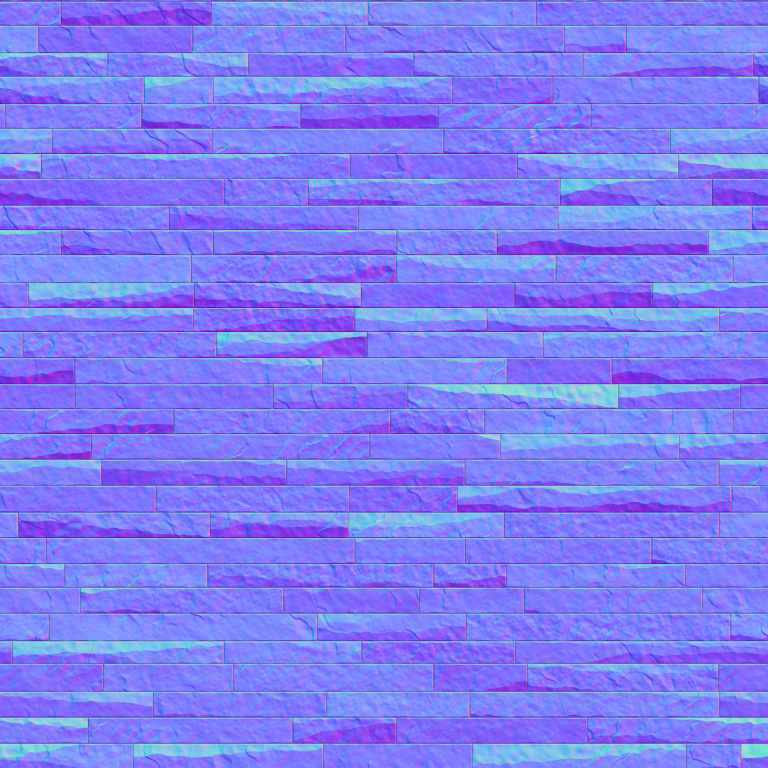
Reproduce this texture map procedurally as a Shadertoy shader.

```glsl
// Tangent-space normal map of a split-face ledgestone wall: thin staggered courses of rough stone.

const float ROWS = 30.0;           // courses over the canvas
const float ROW_JITTER = 0.16;     // course height variation, in courses
const float JOINT_JITTER = 0.66;   // stone length variation, in stones
const float BEVEL = 0.0012;        // width of the worn rim
const float BEVEL_SLOPE = 0.9;
const float GROOVE = 0.001;        // width of the shaded joint
const float GROOVE_SHADE = 0.76;
const float TILT = 0.17;           // steepest lean of a whole stone
const float TILT_BIAS = -0.025;
const float GRAIN_FREQ = 105.0;
const float GRAIN_SLOPE = 0.13;
const float LEDGE_FREQ = 23.0;     // fracture lines over the canvas
const float LEDGE_HEIGHT = 0.0016;
const float CREASE_HEIGHT = 0.0042;
const float EPS = 0.0007;          // step of the height derivative

struct Stone { vec2 lo; vec2 hi; vec2 id; };

float hash(vec2 p) {
    return fract(sin(dot(p, vec2(127.1, 311.7))) * 43758.5453);
}

float noise(vec2 p) {
    vec2 i = floor(p), f = fract(p);
    f = f * f * (3.0 - 2.0 * f);
    return mix(mix(hash(i), hash(i + vec2(1, 0)), f.x),
               mix(hash(i + vec2(0, 1)), hash(i + vec2(1, 1)), f.x), f.y);
}

float grain(vec2 p) {
    float sum = 0.0, freq = GRAIN_FREQ;
    for (int i = 0; i < 3; i++) {
        p = mat2(0.8, 0.6, -0.6, 0.8) * p;
        sum += noise(p * freq) * GRAIN_SLOPE / freq;
        freq *= 1.7;
    }
    return sum;
}

// Course and joint lines, both wrapping around the canvas
float courseEdge(float row) {
    return row + ROW_JITTER * (hash(vec2(mod(row, ROWS), 3.7)) - 0.5);
}

float jointEdge(float i, float row, float count) {
    return i + JOINT_JITTER * (hash(vec2(mod(i, count), row + 41.0)) - 0.5);
}

Stone findStone(vec2 p) {
    float v = p.y * ROWS, row = floor(v);
    row += step(courseEdge(row + 1.0), v) - step(v, courseEdge(row));
    float course = mod(row, ROWS);
    float count = 4.0 + step(0.7, hash(vec2(course, 8.3)));
    float shift = hash(vec2(course, 5.1));
    float u = (p.x + shift) * count, i = floor(u);
    i += step(jointEdge(i + 1.0, course, count), u) - step(u, jointEdge(i, course, count));
    vec2 lo = vec2(jointEdge(i, course, count) / count - shift, courseEdge(row) / ROWS);
    vec2 hi = vec2(jointEdge(i + 1.0, course, count) / count - shift, courseEdge(row + 1.0) / ROWS);
    return Stone(lo, hi, vec2(mod(i, count), course));
}

float rimDistance(vec2 p, Stone s) {
    vec2 d = min(p - s.lo, s.hi - p);
    return min(d.x, d.y);
}

// Depth of a chipped facet: a long wedge with a slightly ragged border
float facetDepth(float u, vec2 q, vec2 id, float seed) {
    float depth = mix(-0.75, 0.5, hash(id + seed));
    float slant = 1.5 * (hash(id + seed + 1.3) - 0.5) * (u - 0.5);
    float ragged = 0.4 * noise(q * vec2(15, 24) + seed) + 0.14 * noise(q * 110.0 + seed);
    return depth + slant + ragged - 0.27;
}

float stoneHeight(vec2 p, Stone s) {
    vec2 size = s.hi - s.lo, local = (p - s.lo) / size;
    vec2 q = p + s.id * vec2(0.37, 0.13);

    // Overall lean, mostly slight, then sloping facets along the top and bottom
    float lean = 2.0 * hash(s.id + 2.9) - 1.0;
    float h = -(TILT * lean * abs(lean) + TILT_BIAS) * p.y;
    float top = facetDepth(local.x, q, s.id, 11.0);
    float bottom = facetDepth(local.x, q, s.id, 23.0);
    h -= mix(0.25, 0.85, hash(s.id + 6.1)) * size.y * max(0.0, local.y - 1.0 + top);
    h -= mix(0.25, 0.65, hash(s.id + 7.7)) * size.y * max(0.0, bottom - local.y);

    // Gentle swells and fine grain, coarser on some stones
    float rough = hash(s.id + 9.4);
    h += 0.0026 * noise(q * vec2(24, 32) + 3.0);
    h += grain(p) * mix(0.7, 1.45, rough * rough);

    // Angular creases and short, jagged one-sided fractures in patches
    float skew = mix(-0.9, 0.7, hash(s.id + 13.6));
    float patchMask = smoothstep(0.45, 0.85, noise(q * vec2(17, 40) + 7.0));
    float crease = abs(noise(vec2(q.x + skew * q.y, q.y) * vec2(48, 36) + 5.0) - 0.5);
    h -= CREASE_HEIGHT * crease * mix(0.25, 1.0, patchMask);
    float jag = 0.8 * noise(q * vec2(30, 42)) + 0.2 * noise(q * 130.0);
    float wave = fract(dot(q, vec2(1.0, skew)) * LEDGE_FREQ + jag);
    h += LEDGE_HEIGHT * patchMask * smoothstep(0.0, 0.11, wave) * (1.0 - wave);

    // Worn rim with an uneven width
    float rim = BEVEL * mix(0.5, 1.6, noise(q * 90.0));
    return h - BEVEL_SLOPE * max(0.0, rim - rimDistance(p, s));
}

vec3 wallColor(vec2 p) {
    Stone s = findStone(p);
    float h = stoneHeight(p, s);
    float dx = stoneHeight(p + vec2(EPS, 0), s) - h;
    float dy = stoneHeight(p + vec2(0, EPS), s) - h;
    vec3 normal = normalize(vec3(-dx, -dy, EPS));
    float shade = mix(GROOVE_SHADE, 1.0, smoothstep(0.0, GROOVE, rimDistance(p, s)));
    return (0.5 + 0.5 * normal) * shade;
}

void mainImage(out vec4 fragColor, in vec2 fragCoord) {
    // Four samples per pixel smooth the joints and the grain
    vec3 color = vec3(0);
    for (int i = 0; i < 4; i++) {
        vec2 offset = vec2(i % 2, i / 2) * 0.5 - 0.25;
        color += wallColor((fragCoord + offset) / iResolution.xy);
    }
    fragColor = vec4(color * 0.25, 1.0);
}
```
